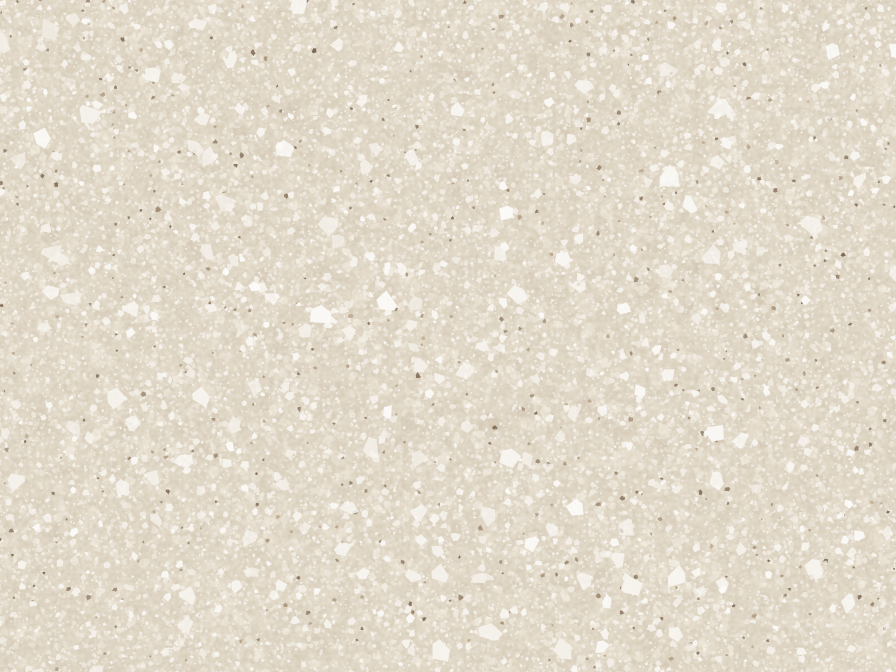
A Shadertoy shader for this texture:

```glsl
// Pale speckled stone: a mottled beige binder filled with angular chips.
// Each chip layer scatters random convex polygons over a jittered grid,
// from broad translucent beige grains to crisp white flakes and brown specks.

const vec3 BINDER      = vec3(0.872, 0.836, 0.768);
const vec3 BEIGE_DARK  = vec3(0.850, 0.806, 0.735);
const vec3 BEIGE_LIGHT = vec3(0.907, 0.872, 0.812);
const vec3 CREAM_DARK  = vec3(0.872, 0.835, 0.768);
const vec3 CREAM_LIGHT = vec3(0.948, 0.928, 0.880);
const vec3 PALE        = vec3(0.910, 0.882, 0.830);
const vec3 OFF_WHITE   = vec3(0.955, 0.940, 0.910);
const vec3 WHITE       = vec3(0.988, 0.984, 0.975);
const vec3 SPECK_DARK  = vec3(0.430, 0.340, 0.260);
const vec3 SPECK_TAN   = vec3(0.730, 0.640, 0.530);

const float MOTTLE_SCALE = 42.0;   // noise cells per canvas height
const float GRAIN_SCALE  = 150.0;
const float MOTTLE_DEPTH = 0.030;
const float GRAIN_DEPTH  = 0.045;
const int   CHIP_SIDES   = 5;
const float TAU = 6.2831853;

vec3 hash3(vec3 p) {
    p = fract(p * vec3(0.1031, 0.1030, 0.0973));
    p += dot(p, p.yxz + 33.33);
    return fract((p.xxy + p.yxx) * p.zyx);
}

float cornerSlope(vec2 cell, vec2 offset) {
    float angle = TAU * hash3(vec3(cell, 91.0)).x;
    return dot(vec2(cos(angle), sin(angle)), offset);
}

float gradientNoise(vec2 p) {
    vec2 i = floor(p), f = p - i;
    vec2 u = f * f * f * (f * (f * 6.0 - 15.0) + 10.0);
    vec2 e = vec2(1.0, 0.0);
    float low  = mix(cornerSlope(i, f), cornerSlope(i + e, f - e), u.x);
    float high = mix(cornerSlope(i + e.yx, f - e.yx), cornerSlope(i + 1.0, f - 1.0), u.x);
    return mix(low, high, u.y);
}

// Distance to an irregular convex polygon bounded by random half planes.
float chipDistance(vec2 q, float radius, vec3 id) {
    float turn = hash3(id + 17.0).x;
    float d = -radius;
    for (int k = 0; k < CHIP_SIDES; k++) {
        vec3 h = hash3(id + vec3(5.0, 11.0, 23.0 + 7.0 * float(k)));
        float angle = TAU * (turn + (float(k) + 0.6 * h.x) / float(CHIP_SIDES));
        d = max(d, dot(q, vec2(cos(angle), sin(angle))) - radius * mix(0.55, 1.05, h.y));
    }
    return d;
}

// Paints one layer; radii are in cells, density is the share of filled cells.
void chips(inout vec3 color, vec2 p, float cells, float density, vec2 radii,
           vec3 dark, vec3 light, float opacity, float seed) {
    vec2 g = p * cells + seed * 0.37;
    vec2 home = floor(g);
    float pixel = cells / iResolution.y;
    for (int y = -1; y <= 1; y++)
    for (int x = -1; x <= 1; x++) {
        vec2 cell = home + vec2(x, y);
        vec3 id = vec3(cell, seed);
        vec3 place = hash3(id);
        if (place.z > density) continue;
        vec3 look = hash3(id + 57.0);
        float radius = mix(radii.x, radii.y, look.x * look.x);
        float d = chipDistance(g - cell - mix(vec2(0.1), vec2(0.9), place.xy), radius, id);
        float cover = clamp(0.5 - d / pixel, 0.0, 1.0);
        color = mix(color, mix(dark, light, look.y), cover * opacity * mix(0.7, 1.0, look.z));
    }
}

void mainImage(out vec4 fragColor, in vec2 fragCoord) {
    vec2 p = fragCoord / iResolution.y;

    // Binder and broad translucent grains
    vec3 color = BINDER;
    chips(color, p, 34.0, 0.85, vec2(0.25, 0.65), BEIGE_DARK, BEIGE_LIGHT, 0.85, 3.0);
    chips(color, p, 58.0, 0.70, vec2(0.20, 0.52), CREAM_DARK, CREAM_LIGHT, 0.80, 14.0);

    // Cloudy tone and fine sand
    float mottle = gradientNoise(p * MOTTLE_SCALE);
    float grain = gradientNoise(p * GRAIN_SCALE + 40.0);
    color += (MOTTLE_DEPTH * mottle + GRAIN_DEPTH * grain) * vec3(0.85, 1.0, 1.15);

    // Small pale crumbs
    chips(color, p, 150.0, 0.32, vec2(0.22, 0.48), PALE, WHITE, 0.85, 25.0);
    chips(color, p, 98.0, 0.42, vec2(0.20, 0.48), PALE, OFF_WHITE, 0.95, 36.0);

    // Brown specks
    chips(color, p, 48.0, 0.17, vec2(0.09, 0.19), SPECK_DARK, SPECK_TAN, 0.90, 47.0);

    // Crisp white flakes
    chips(color, p, 56.0, 0.36, vec2(0.15, 0.40), OFF_WHITE, WHITE, 1.0, 58.0);
    chips(color, p, 29.0, 0.27, vec2(0.13, 0.47), OFF_WHITE, WHITE, 1.0, 69.0);

    fragColor = vec4(clamp(color, 0.0, 1.0), 1.0);
}
```
